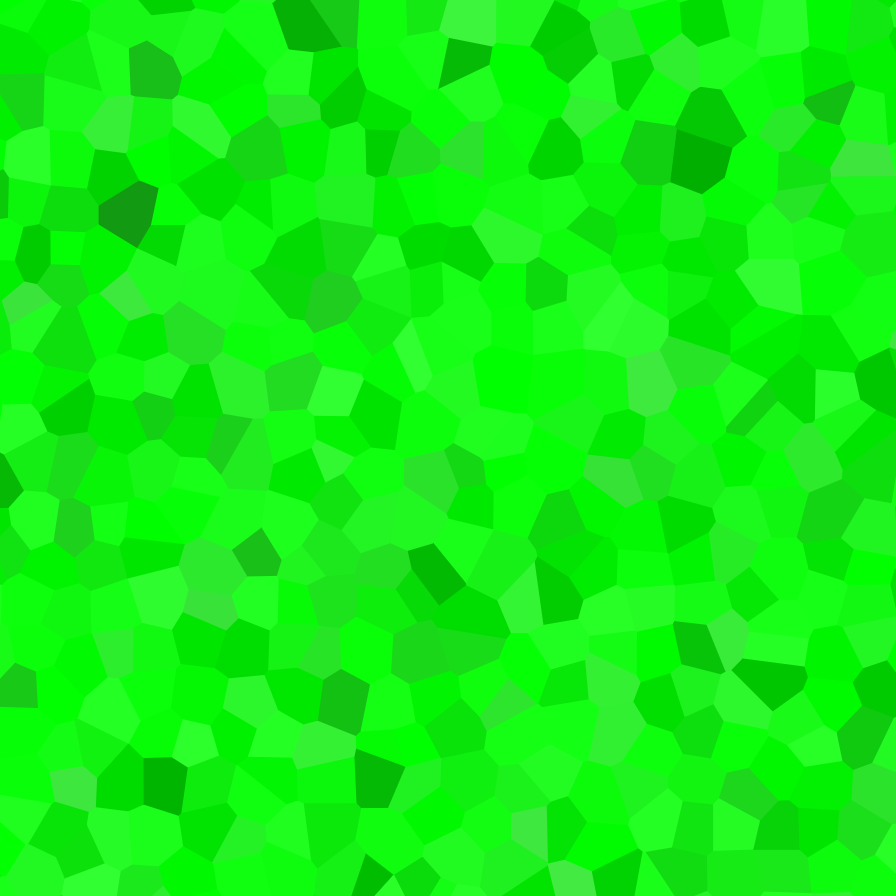
A WebGL 1 fragment shader for this pattern:

```glsl
precision highp float;
// A mosaic of flat, irregular polygons in varied shades of pure green.
// Jittered grid seeds form Voronoi cells; each cell draws its own lightness
// and saturation, and cell borders are blended over one pixel.

uniform vec2 u_resolution;

const float CELLS = 20.0; // cells along the canvas height

vec3 hash3(vec2 id, float salt) {
  vec3 p = fract(vec3(id.xyx + salt) * vec3(0.1031, 0.1030, 0.0973));
  p += dot(p, p.yxz + 33.33);
  return fract((p.xxy + p.yzz) * p.zyx);
}

vec2 seedPoint(vec2 id) {
  return id + 0.5 + 0.88 * (hash3(id, 17.3).xy - 0.5);
}

// Green hue in HSL: bell-shaped lightness, mostly full saturation.
vec3 cellColor(vec2 id) {
  float bell = dot(hash3(id, 71.9), vec3(1.0)) - 1.5;
  float lightness = 0.507 + 0.1 * bell - 0.02 * bell * bell;
  float saturation = 1.0 - 0.26 * pow(hash3(id, 143.7).x, 4.0);
  float halfChroma = saturation * min(lightness, 1.0 - lightness);
  return lightness + halfChroma * vec3(-1.0, 1.0, -1.0);
}

void main() {
  vec2 pos = gl_FragCoord.xy / u_resolution.y * CELLS;
  vec2 home = floor(pos);

  // Find the nearest and second nearest seeds.
  float nearDist = 1e3, nextDist = 1e3;
  vec2 nearId = home, nextId = home;
  for (int y = -2; y <= 2; y++) {
    for (int x = -2; x <= 2; x++) {
      vec2 id = home + vec2(float(x), float(y));
      vec2 offset = seedPoint(id) - pos;
      float dist = dot(offset, offset);
      if (dist < nearDist) {
        nextDist = nearDist;
        nextId = nearId;
        nearDist = dist;
        nearId = id;
      } else if (dist < nextDist) {
        nextDist = dist;
        nextId = id;
      }
    }
  }

  // Distance to the shared border, then a one-pixel blend across it.
  float seedGap = max(distance(seedPoint(nearId), seedPoint(nextId)), 1e-4);
  float border = (nextDist - nearDist) / (2.0 * seedGap);
  float pixel = CELLS / u_resolution.y;
  float coverage = clamp(0.5 + border / pixel, 0.0, 1.0);

  gl_FragColor = vec4(mix(cellColor(nextId), cellColor(nearId), coverage), 1.0);
}
```
